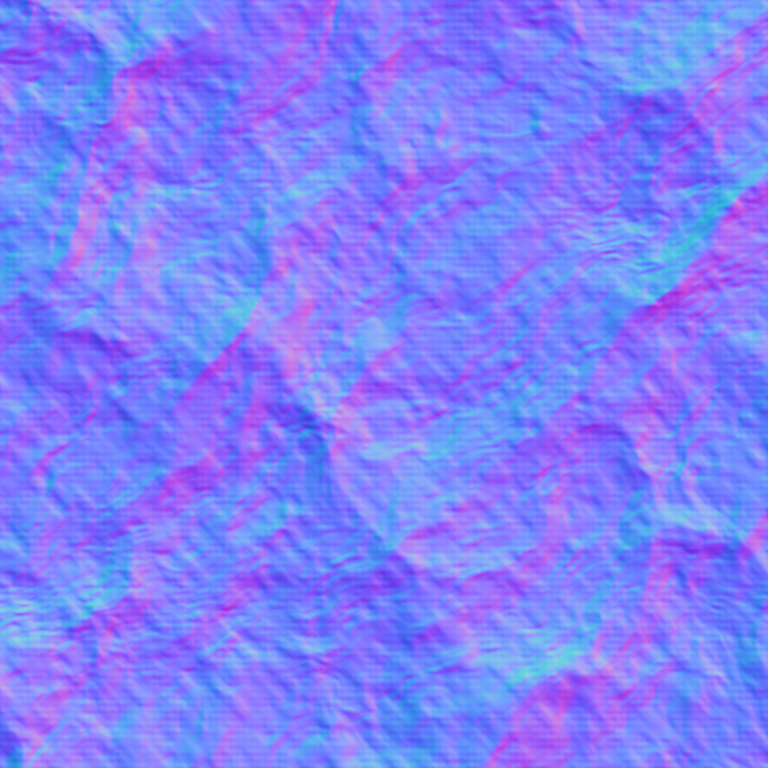
A Shadertoy shader for this texture map:

```glsl
// Tangent-space normal map of weathered rock: hollowed facets, broken ridges, fine wrinkles and weave

const float BIG_FREQ     = 4.6;    // facets per canvas
const float MID_FREQ     = 8.5;
const float SMALL_FREQ   = 18.0;
const float WRINKLE_FREQ = 34.0;
const float GRIT_FREQ    = 72.0;
const float WEAVE_FREQ   = 110.0;  // threads per canvas

const float BIG_SLOPE     = 0.21;  // steepness of each layer
const float MID_SLOPE     = 0.15;
const float SMALL_SLOPE   = 0.11;
const float WRINKLE_SLOPE = 0.16;
const float GRIT_SLOPE    = 0.20;
const float WEAVE_SLOPE   = 0.10;

const float GRAIN_ANGLE = 0.80;    // direction of the long axis, radians
const float STRETCH     = 1.35;    // facet length over width
const float SOFTNESS    = 0.0014;  // sampling step of the slope
const float TAU         = 6.2831853;

float hash(vec2 p) {
    return fract(sin(dot(p, vec2(127.1, 311.7))) * 43758.5453);
}

vec2 hash2(vec2 p) {
    return vec2(hash(p), hash(p + 57.3));
}

float noise(vec2 p) {
    vec2 i = floor(p), f = fract(p);
    vec2 u = f * f * f * (f * (f * 6.0 - 15.0) + 10.0);
    return mix(mix(hash(i), hash(i + vec2(1, 0)), u.x),
               mix(hash(i + vec2(0, 1)), hash(i + vec2(1, 1)), u.x), u.y);
}

vec2 noise2(vec2 p) {
    return vec2(noise(p), noise(p + 31.7)) - 0.5;
}

// Smooth least squared distance to scattered points: bowls meeting in ridges
float bowls(vec2 p, float sharpness) {
    vec2 cell = floor(p);
    float sum = 0.0;
    for (int y = -1; y <= 1; y++)
    for (int x = -1; x <= 1; x++) {
        vec2 c = cell + vec2(x, y);
        vec2 d = c + hash2(c) - p;
        sum += exp(-sharpness * dot(d, d));
    }
    return -log(sum + 1e-20) / sharpness;
}

// Turns the plane to an angle and squeezes it along the long axis
vec2 alongGrain(vec2 p, float angle, float stretch) {
    float c = cos(angle), s = sin(angle);
    return vec2(c * p.x + s * p.y, c * p.y - s * p.x) * vec2(1.0 / stretch, 1.0);
}

float height(vec2 p) {
    // Bend the facets so that ridges wander and break
    vec2 q = p + 0.10 * noise2(p * 4.0) + 0.034 * noise2(p * 13.0 + 9.0)
               + 0.011 * noise2(p * 38.0 + 3.0);
    vec2 g = alongGrain(q, GRAIN_ANGLE, STRETCH);

    float h = BIG_SLOPE / BIG_FREQ * bowls(g * BIG_FREQ + 2.0, 30.0);
    h += MID_SLOPE / MID_FREQ * bowls(g * MID_FREQ + 17.0, 18.0);

    // Small facets fade in and out over the surface
    float rough = 0.4 + 1.2 * noise(p * 7.0 + 40.0);
    h += rough * SMALL_SLOPE / SMALL_FREQ * bowls(g * SMALL_FREQ + 5.0, 9.0);

    // Wrinkles along the grain, grit across and along it
    vec2 w = alongGrain(q, GRAIN_ANGLE, 1.6) * WRINKLE_FREQ;
    vec2 across = alongGrain(p, -GRAIN_ANGLE, 1.5) * GRIT_FREQ;
    vec2 along = alongGrain(q, 0.5, 1.5) * GRIT_FREQ * 1.3;
    h += WRINKLE_SLOPE / WRINKLE_FREQ * noise(w);
    h += GRIT_SLOPE / GRIT_FREQ * (noise(across + 11.0) + 0.7 * noise(along + 23.0));

    // Uneven weave, stronger in the rows
    vec2 thread = sin(TAU * WEAVE_FREQ * p);
    float wear = noise(p * 60.0 + 70.0);
    h += WEAVE_SLOPE / (TAU * WEAVE_FREQ) * wear * (1.2 * thread.y + 0.7 * thread.x);
    return h;
}

void mainImage(out vec4 fragColor, in vec2 fragCoord) {
    vec2 p = fragCoord / min(iResolution.x, iResolution.y);
    vec2 e = vec2(SOFTNESS, 0.0);

    // Central differences give the slope, the slope gives the normal
    vec2 slope = vec2(height(p + e.xy) - height(p - e.xy),
                      height(p + e.yx) - height(p - e.yx)) / (2.0 * SOFTNESS);
    vec3 normal = normalize(vec3(-slope, 1.0));
    fragColor = vec4(normal * 0.5 + 0.5, 1.0);
}
```
